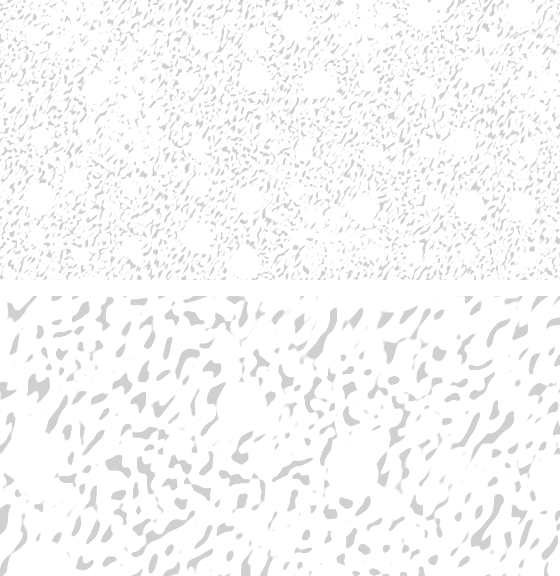
Top, the full canvas; bottom, a detail of the centre.
Reproduce this pattern procedurally as a WebGL 1 fragment shader.

```glsl
precision highp float;
// Pale grey grain of short slanted strokes and choppy flecks on white,
// made by thresholding stretched gradient noise. White discs, tilted squares
// and snowflakes, one per jittered grid cell, are cut out of the grain.
uniform vec2 u_resolution;

const float PI = 3.14159265;
const vec3 PAPER = vec3(1.0);
const vec3 GRAIN = vec3(0.815);
const float CELL = 0.2;         // spacing of the white shapes
const float GRAIN_LEVEL = 0.19; // noise level above which grain is drawn
const float STROKE_ANGLE = 1.0;

vec2 hash2(vec2 p) {
  vec3 q = fract(p.xyx * vec3(0.1031, 0.1030, 0.0973));
  q += dot(q, q.yzx + 33.33);
  return fract((q.xx + q.yz) * q.zy);
}

vec2 rotate(vec2 p, float angle) {
  float c = cos(angle), s = sin(angle);
  return vec2(c * p.x + s * p.y, c * p.y - s * p.x);
}

// Gradient noise, roughly -0.7 to 0.7
float cornerSlope(vec2 corner, vec2 offset) {
  float angle = 2.0 * PI * hash2(corner).x;
  return dot(vec2(cos(angle), sin(angle)), offset);
}

float gradientNoise(vec2 p) {
  vec2 i = floor(p), f = p - i;
  vec2 u = f * f * f * (f * (f * 6.0 - 15.0) + 10.0);
  vec2 e = vec2(1.0, 0.0);
  float low = mix(cornerSlope(i, f), cornerSlope(i + e, f - e), u.x);
  float high = mix(cornerSlope(i + e.yx, f - e.yx),
                   cornerSlope(i + e.xx, f - e.xx), u.x);
  return mix(low, high, u.y);
}

// Distance functions of the white shapes
float segmentDistance(vec2 p, vec2 a, vec2 b) {
  vec2 pa = p - a, ba = b - a;
  return length(pa - ba * clamp(dot(pa, ba) / dot(ba, ba), 0.0, 1.0));
}

float squareDistance(vec2 p, float halfSide) {
  vec2 d = abs(p) - halfSide;
  return length(max(d, 0.0)) + min(max(d.x, d.y), 0.0);
}

float snowflakeDistance(vec2 p, float radius) {
  float sector = PI / 3.0;
  float angle = mod(atan(p.y, p.x) + 0.5 * sector, sector) - 0.5 * sector;
  vec2 q = length(p) * vec2(cos(angle), abs(sin(angle))) / radius;
  float arm = segmentDistance(q, vec2(0.0), vec2(1.0, 0.0));
  float branch = segmentDistance(q, vec2(0.55, 0.0), vec2(0.82, 0.27));
  return (min(arm, branch) - 0.09) * radius;
}

// Picks a shape by the value of kind, 0 to 1
float shapeDistance(vec2 p, float kind, float vary) {
  vec2 q = rotate(p, vary * 2.0 * PI);
  if (kind < 0.16) return snowflakeDistance(q, 0.115);
  if (kind < 0.23) return squareDistance(q, 0.034);
  float radius = kind < 0.51 ? 0.051 : 0.031;
  return length(p) - radius * mix(0.94, 1.06, vary);
}

// Distance to the nearest shape in the surrounding cells
float scatteredShapes(vec2 p) {
  vec2 home = floor(p / CELL);
  float nearest = 1.0;
  for (int y = -1; y <= 1; y++) {
    for (int x = -1; x <= 1; x++) {
      vec2 cell = home + vec2(float(x), float(y));
      vec2 jitter = (hash2(cell + 17.0) - 0.5) * 0.6;
      vec2 pick = hash2(cell + 71.0);
      vec2 centre = (cell + 0.5 + jitter) * CELL;
      nearest = min(nearest, shapeDistance(p - centre, pick.x, pick.y));
    }
  }
  return nearest;
}

// Slanted strokes that give way to rounder flecks in patches
float grainField(vec2 p) {
  vec2 warp = vec2(gradientNoise(p * 30.0), gradientNoise(p * 30.0 + 57.0));
  vec2 q = rotate(p + 0.008 * warp, STROKE_ANGLE);
  float strokes = gradientNoise(q * vec2(38.0, 88.0));
  float flecks = gradientNoise(q * vec2(66.0, 84.0) + 31.0);
  float patches = smoothstep(-0.1, 0.2, gradientNoise(p * 10.0 + 5.0));
  return mix(strokes, flecks, patches);
}

void main() {
  vec2 p = gl_FragCoord.xy / u_resolution.y;
  float pixel = 1.0 / u_resolution.y;

  float softness = 42.0 * pixel;
  float grain = smoothstep(GRAIN_LEVEL - softness, GRAIN_LEVEL + softness,
                           grainField(p));
  float outside = smoothstep(-pixel, pixel, scatteredShapes(p));

  gl_FragColor = vec4(mix(PAPER, GRAIN, grain * outside), 1.0);
}
```
